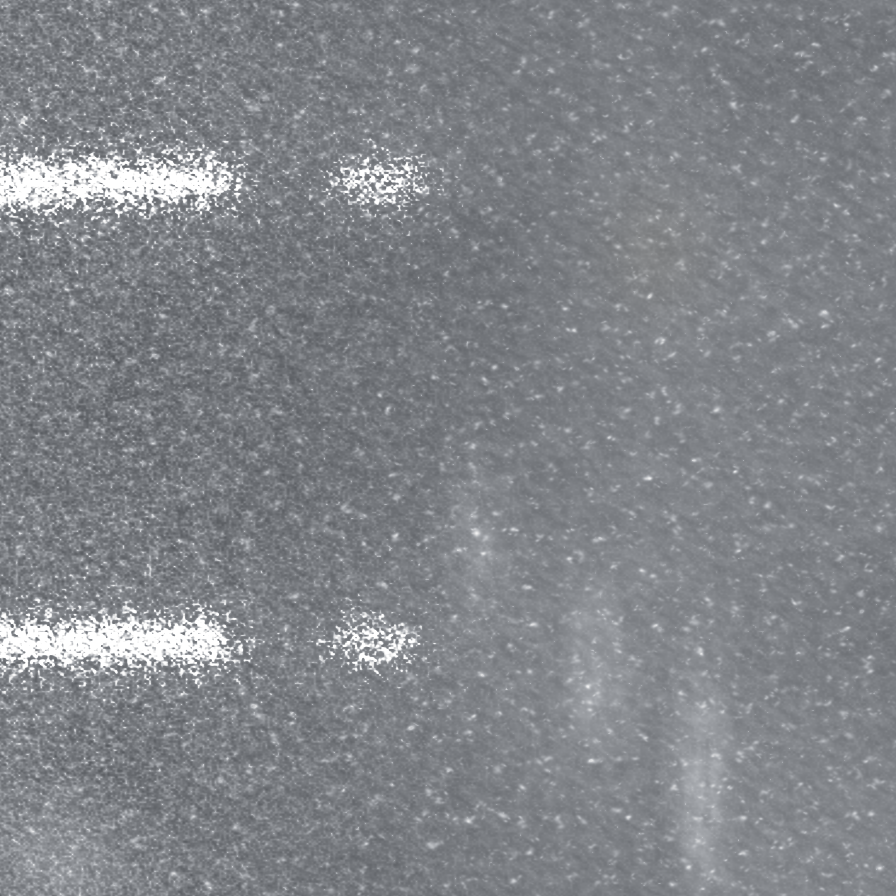
Write a Shadertoy shader that draws this texture.

```glsl
float hash(vec2 p) {
    vec3 q = fract(vec3(p.xyx) * 0.1031);
    q += dot(q, q.yzx + 33.33);
    return fract((q.x + q.y) * q.z);
}

vec2 hash2(vec2 p) {
    return vec2(hash(p), hash(p + 71.7));
}

float noise(vec2 p) {
    vec2 cell = floor(p), f = fract(p);
    f = f * f * (3.0 - 2.0 * f);
    float low = mix(hash(cell), hash(cell + vec2(1, 0)), f.x);
    float high = mix(hash(cell + vec2(0, 1)), hash(cell + vec2(1, 1)), f.x);
    return mix(low, high, f.y);
}

mat2 rotation(float angle) {
    float c = cos(angle), s = sin(angle);
    return mat2(c, s, -s, c);
}

float blob(vec2 p, vec2 center, vec2 size) {
    vec2 d = (p - center) / size;
    return exp(-dot(d, d));
}

// Bright bar with a soft core and a wide scattered halo
float glare(vec2 p, vec2 center, float halfLength, float coreStrength, float haloStrength) {
    vec2 d = abs(p - center);
    d.x = max(d.x - halfLength, 0.0);
    float core = blob(d, vec2(0.0), vec2(0.045, 0.031));
    float halo = exp(-d.y / 0.075 - d.x * d.x / 0.007);
    return coreStrength * core + haloStrength * halo;
}

// Small clusters of fuzzy dots on a jittered grid
float specks(vec2 p, float density, float seed) {
    vec2 q = p * density;
    vec2 home = floor(q);
    float sum = 0.0;
    for (int y = -1; y <= 1; y++)
    for (int x = -1; x <= 1; x++) {
        vec2 cell = home + vec2(x, y);
        vec2 center = cell + 0.1 + 0.8 * hash2(cell + seed);
        float strength = mix(0.35, 1.0, hash(cell + seed + 19.3));
        for (int i = 0; i < 3; i++) {
            vec2 key = cell + seed + 37.0 * float(i + 1);
            vec2 offset = (hash2(key) - 0.5) * vec2(0.46, 0.36);
            vec2 d = rotation(hash(key + 5.0) * 1.6 - 0.8) * (q - center - offset);
            float size = mix(0.05, 0.1, hash(key + 9.0));
            float dotLight = blob(d, vec2(0.0), size * vec2(1.35, 0.85));
            sum += strength * dotLight * mix(0.25, 1.0, hash(key + 13.0));
        }
    }
    return min(sum, 1.1);
}

// Fine metallic grain, centered on zero
float metalGrain(vec2 p) {
    float coarse = noise(rotation(0.6) * p * vec2(220.0, 300.0));
    float fine = noise(p * vec2(370.0, 430.0) + 53.0);
    return 1.6 * (0.45 * coarse + 0.55 * fine - 0.5);
}

// Broad light and dark areas of the sheet
float sheetTone(vec2 p) {
    float tone = 0.457 + 0.025 * smoothstep(0.35, 0.75, p.x);
    tone += 0.03 * blob(p, vec2(0.83, 0.65), vec2(0.16, 0.35));
    tone -= 0.025 * blob(p, vec2(0.95, 0.95), vec2(0.25, 0.1));
    tone -= 0.02 * blob(p, vec2(0.38, 0.56), vec2(0.2, 0.1));
    tone += 0.03 * blob(p, vec2(0.95, 0.0), vec2(0.2, 0.2));
    return tone + 0.035 * (noise(p * 7.0) - 0.5);
}

// Hazy vertical smears
float smears(vec2 p) {
    float haze = 0.085 * blob(p, vec2(0.665, 0.25), vec2(0.03, 0.1));
    haze += 0.13 * blob(p, vec2(0.785, 0.12), vec2(0.026, 0.13));
    haze += 0.08 * blob(p, vec2(0.535, 0.4), vec2(0.035, 0.08));
    haze += 0.1 * blob(p, vec2(0.06, 0.04), vec2(0.08, 0.07));
    haze += 0.035 * blob(p, vec2(0.66, 0.22), vec2(0.18, 0.2));
    return haze * mix(0.6, 1.4, noise(p * vec2(90.0, 35.0)));
}

void mainImage(out vec4 fragColor, in vec2 fragCoord) {
    vec2 p = fragCoord / iResolution.xy;
    float grain = metalGrain(p);
    float leftSide = 1.0 - smoothstep(0.05, 0.65, p.x);

    // Reflected lamps
    float glow = glare(p, vec2(0.075, 0.796), 0.145, 0.72, 0.38)
               + glare(p, vec2(0.425, 0.796), 0.012, 0.62, 0.28)
               + glare(p, vec2(0.075, 0.283), 0.145, 0.72, 0.38)
               + glare(p, vec2(0.42, 0.28), 0.01, 0.58, 0.28);
    glow += 0.08 * leftSide;

    // Gray sheet with brushed streaks and grain
    float light = sheetTone(p) + smears(p) + 0.09 * glow;
    vec2 brushed = rotation(0.5) * p;
    light += 0.06 * (noise(brushed * vec2(70.0, 170.0)) - 0.5);
    float fleck = grain * mix(0.55, 1.0, step(0.0, grain));
    light += fleck * (0.06 + 0.17 * leftSide + 0.2 * min(glow, 0.6));

    // Scattered specks
    light += 0.28 * specks(p, 31.0, 3.0) + 0.18 * specks(p, 43.0, 131.0);
    light += 0.35 * blob(p, vec2(0.532, 0.405), vec2(0.004));

    // Grains that catch the lamps
    float sparkle = smoothstep(0.54 - glow, 1.08 - glow, grain);
    light = mix(light, 1.0, sparkle);

    vec3 coolTint = vec3(-0.012, 0.0, 0.019) * (1.0 - smoothstep(0.65, 1.0, light));
    vec3 warmStain = vec3(0.008, 0.003, -0.009) * blob(p, vec2(0.73, 0.72), vec2(0.06, 0.07));
    fragColor = vec4(clamp(light + coolTint + warmStain, 0.0, 1.0), 1.0);
}
```
